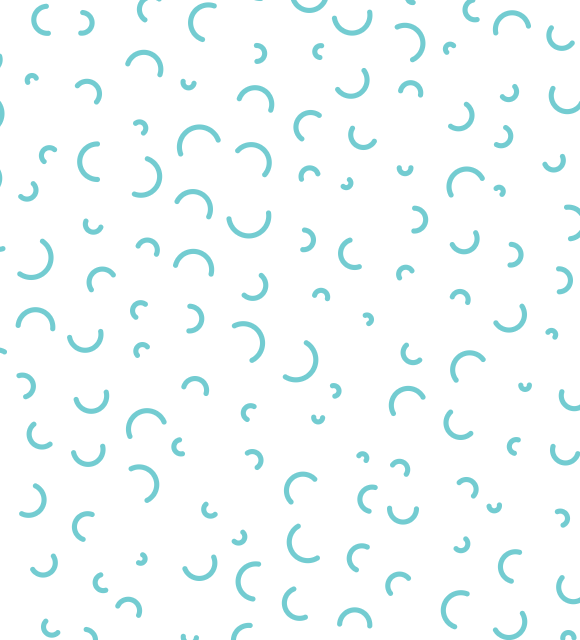
This pattern is drawn by a Shadertoy shader. Its source:

```glsl
// Scattered round-capped teal half-circle strokes of mixed sizes on white.

const vec3 PAPER = vec3(1.0);
const vec3 TEAL = vec3(0.45, 0.80, 0.82);

// Lengths are fractions of the canvas height.
const float CELL_SIZE = 0.0885;
const float STROKE_HALF = 0.0040;
const float RADIUS_MIN = 0.0060;
const float RADIUS_MAX = 0.0315;
const float SMALL_BIAS = 1.2;     // above 1 favours small arcs
const float CELL_MARGIN = 0.0035; // clear strip inside each cell
const float GRID_TILT = 0.37;     // radians, hides the rows
const float ROW_SHIFT = 0.382;    // sideways slip per row, in cells
const float TAU = 6.2831853;

mat2 rotation(float angle) {
    float c = cos(angle), s = sin(angle);
    return mat2(c, s, -s, c);
}

// Four independent random values in 0..1 for an integer cell.
vec4 hashCell(vec2 cell) {
    uvec4 v = uvec4(ivec4(ivec2(cell), 17, 59));
    v = v * 1664525u + 1013904u;
    for (int i = 0; i < 2; i++) {
        v += v.yzxy * v.wxyz;
        v ^= v >> 16u;
    }
    return vec4(v & 0xffffu) / 65535.0;
}

// Distance to the centre line of a half circle bulging towards +y.
float halfCircle(vec2 p, float radius) {
    return p.y > 0.0 ? abs(length(p) - radius)
                     : length(vec2(abs(p.x) - radius, p.y));
}

// Signed distance to the one stroke that lives in the cell around p.
float arcField(vec2 p) {
    vec2 grid = rotation(GRID_TILT) * p / CELL_SIZE;
    float row = floor(grid.y);
    grid.x += row * ROW_SHIFT;
    vec2 cell = floor(grid);
    vec2 local = (grid - cell - 0.5) * CELL_SIZE;

    vec4 rnd = hashCell(cell);
    float radius = mix(RADIUS_MIN, RADIUS_MAX, pow(rnd.x, SMALL_BIAS));

    // Small arcs wander freely, large ones stay near the middle.
    float reach = 1.06 * radius + STROKE_HALF + CELL_MARGIN;
    local -= (rnd.yz * 2.0 - 1.0) * (0.5 * CELL_SIZE - reach);

    // Turn the arc, then balance its bulge about the cell point.
    local = rotation(rnd.w * TAU) * local;
    local.y += 0.35 * radius;
    return halfCircle(local, radius) - STROKE_HALF;
}

void mainImage(out vec4 fragColor, in vec2 fragCoord) {
    float pixel = 1.0 / iResolution.y;
    float dist = arcField(fragCoord * pixel);
    float ink = clamp(0.5 - dist / pixel, 0.0, 1.0);
    fragColor = vec4(mix(PAPER, TEAL, ink), 1.0);
}
```
